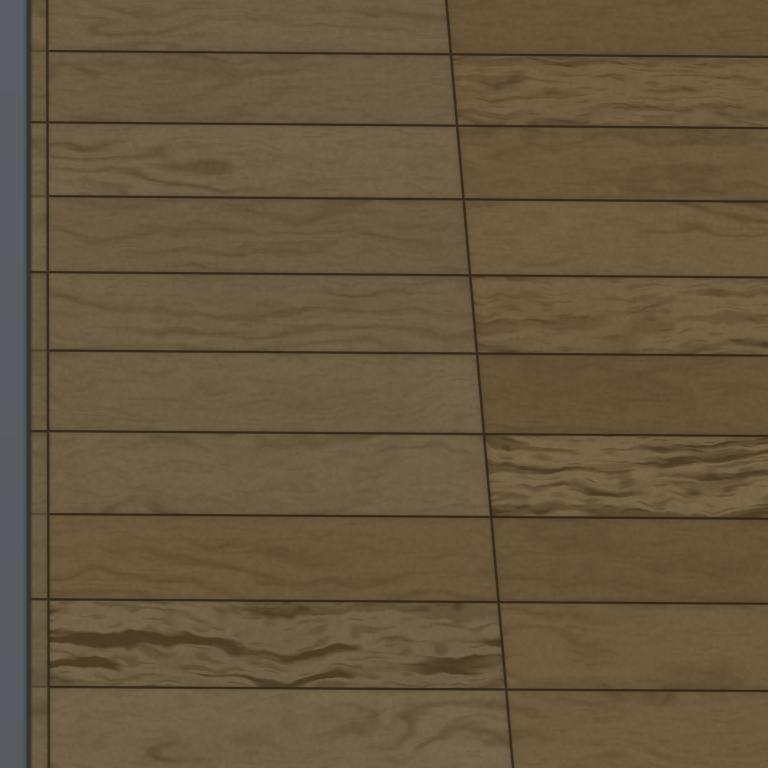
Write a WebGL 1 fragment shader that draws this texture.

```glsl
precision highp float;
// Dim oak plank floor in slight perspective: two columns of boards, a border strip and a grey-blue rail.
uniform vec2 u_resolution;

const vec3 WOOD_DARK = vec3(0.375, 0.312, 0.218);
const vec3 WOOD_LIGHT = vec3(0.462, 0.402, 0.300);
const vec3 GRAIN = vec3(0.250, 0.195, 0.110);
const vec3 JOINT = vec3(0.170, 0.135, 0.085);
const vec3 RAIL = vec3(0.350, 0.363, 0.385);
const vec3 RAIL_GAP = vec3(0.205, 0.200, 0.185);

const float ROW_START = 0.0664;  // depth of the first joint below the top
const float ROW_STEP = 0.0915;   // height of the first row
const float ROW_GROWTH = 0.0015; // quadratic growth of rows toward the viewer
const float RAIL_EDGE = 0.0345;

float hash(vec2 p) {
  vec3 q = fract(vec3(p.xyx) * 0.1031);
  q += dot(q, q.yzx + 33.33);
  return fract((q.x + q.y) * q.z);
}

float noise(vec2 p) {
  vec2 cell = floor(p);
  vec2 f = fract(p);
  f = f * f * (3.0 - 2.0 * f);
  float low = mix(hash(cell), hash(cell + vec2(1.0, 0.0)), f.x);
  float high = mix(hash(cell + vec2(0.0, 1.0)), hash(cell + vec2(1.0)), f.x);
  return mix(low, high, f.y);
}

float fbm(vec2 p) {
  float sum = 0.0;
  float amp = 0.5;
  for (int i = 0; i < 4; i++) {
    sum += amp * noise(p);
    p = p * 2.03 + 17.3;
    amp *= 0.5;
  }
  return sum;
}

// Continuous row number for a depth below the top edge
float rowAt(float depth) {
  float root = ROW_STEP * ROW_STEP + 4.0 * ROW_GROWTH * (depth - ROW_START);
  return (sqrt(root) - ROW_STEP) / (2.0 * ROW_GROWTH);
}

// Coverage of a line, from the distance to its centre
float line(float dist, float halfWidth, float pixel) {
  return 1.0 - smoothstep(halfWidth - 0.6 * pixel, halfWidth + 0.9 * pixel, abs(dist));
}

// 1 on one chosen board, 0 elsewhere
float isBoard(vec2 board, vec2 chosen) {
  return 1.0 - step(0.5, distance(board, chosen));
}

// Colour of one board; p.x runs along it and p.y across it from 0 to 1
vec3 wood(vec2 p, vec2 board) {
  float seed = hash(board + 41.0);
  vec2 shift = vec2(seed * 61.0, hash(board + 7.0) * 47.0);
  float right = step(1.5, board.x);
  float bold = isBoard(board, vec2(1.0, 7.0));
  float coarse = isBoard(board, vec2(2.0, 5.0)) + 0.6 * isBoard(board, vec2(2.0, 0.0))
               + 0.5 * isBoard(board, vec2(2.0, 3.0));
  float warm = isBoard(board, vec2(1.0, 6.0));

  float warp = fbm(vec2(p.x * 4.0, p.y * 1.1) + shift);
  float ripple = fbm(vec2(p.x * 22.0, p.y * 3.0) + shift);

  // Curved growth rings
  float ring = 0.5 + 0.5 * sin(6.2832 * (p.y * 2.4 + warp * 5.0 + ripple * 0.5));
  float ringFade = smoothstep(0.25, 0.8, noise(vec2(p.x * 5.0, p.y * 3.0) + shift.yx));
  float rings = ring * ring * ring * ringFade * mix(0.12, 0.34, seed);

  // Broken streaks and fine pores along the board
  float across = p.y + warp * 0.5 + ripple * 0.16;
  float streak = noise(vec2(p.x * 13.0, across * 13.0) + shift);
  float fibre = noise(vec2(p.x * 45.0, across * 30.0) + shift.yx);
  float bands = 0.35 + 0.65 * smoothstep(0.35, 0.65, noise(vec2(p.x * 2.5, across * 3.5) + shift));
  float streaks = smoothstep(0.45, 0.9, streak) * (0.10 + 0.75 * bold * bands + 0.40 * coarse);
  float pores = smoothstep(0.5, 0.95, fibre) * (0.11 + 0.22 * bold + 0.28 * coarse);

  float tone = 0.60 + 0.36 * (seed - 0.5) - 0.20 * right - 0.22 * warm;
  tone += 0.30 * bold + 0.38 * coarse + 0.35 * (warp - 0.47) + 0.22 * (streak - 0.5);
  vec3 color = mix(WOOD_DARK, WOOD_LIGHT, clamp(tone, -0.3, 1.3));
  color *= mix(vec3(1.0), vec3(1.015, 0.99, 0.94), max(right, warm));
  return mix(color, GRAIN, clamp(rings + streaks + pores, 0.0, 0.8));
}

void main() {
  vec2 uv = gl_FragCoord.xy / u_resolution;
  float pixel = 1.0 / min(u_resolution.x, u_resolution.y);
  float depth = 1.0 - uv.y;

  // Slightly tilted rows and slanted column joints
  float row = rowAt(depth - (0.0085 - 0.003 * depth) * (uv.x - 0.065));
  float stripDist = uv.x - (0.0615 + 0.002 * depth);
  float slantDist = uv.x - (0.581 + 0.087 * depth);
  vec2 board = vec2(step(0.0, stripDist) + step(0.0, slantDist), floor(row));
  vec3 color = wood(vec2(uv.x, fract(row)), board);
  color *= 0.97 + 0.06 * noise(uv * 230.0);

  // Joints with a soft shadow; alternate joints fade in the border strip
  float nearest = floor(row + 0.5);
  float rowDist = (row - nearest) * (ROW_STEP + 2.0 * ROW_GROWTH * row);
  float rowFade = mix(0.3 + 0.5 * mod(nearest, 2.0), 0.85, step(0.5, board.x));
  float columnDist = min(abs(stripDist), abs(slantDist));
  float joint = max(line(rowDist, 0.0013, pixel) * rowFade, line(columnDist, 0.0014, pixel) * 0.8);
  float shadow = max(exp(-abs(rowDist) * 330.0) * rowFade, exp(-columnDist * 330.0));
  color = mix(color * (1.0 - 0.16 * shadow), JOINT, joint);

  // Dark gap beside the rail, then the rail itself
  float gap = 1.0 - smoothstep(0.038, 0.044, uv.x);
  color = mix(color, RAIL_GAP, gap);
  vec3 rail = RAIL * (1.02 - 0.05 * depth) * (1.0 - 0.15 * smoothstep(0.028, RAIL_EDGE, uv.x));
  color = mix(color, rail, line(uv.x, RAIL_EDGE, pixel));
  gl_FragColor = vec4(color, 1.0);
}
```
